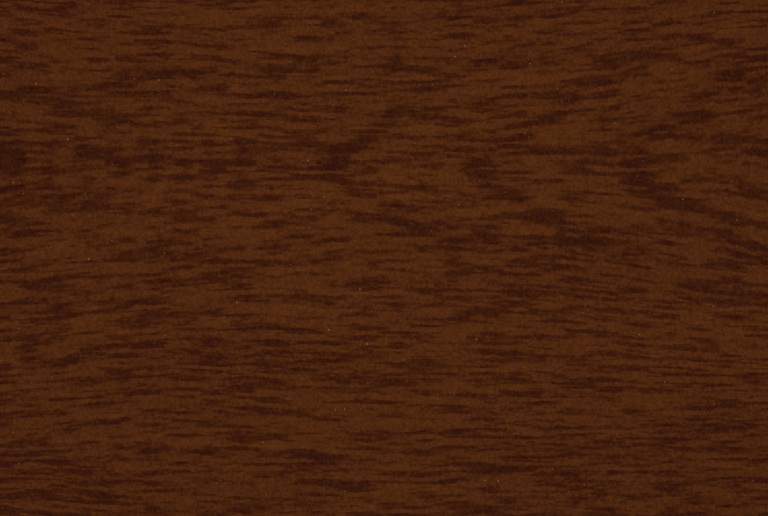
A Shadertoy shader for this texture:

```glsl
const vec3 DARK_PORE = vec3(0.180, 0.068, 0.044);
const vec3 WARM_BROWN = vec3(0.268, 0.128, 0.051);
const vec3 LIGHT_BROWN = vec3(0.355, 0.188, 0.075);
const vec3 SPECK = vec3(0.52, 0.40, 0.33);
const vec2 HEART = vec2(0.60, 0.68); // where the grain pinches together

float hash(vec2 p) {
    vec3 q = fract(vec3(p.xyx) * 0.1031);
    q += dot(q, q.yzx + 33.33);
    return fract((q.x + q.y) * q.z);
}

float noise(vec2 p) {
    vec2 i = floor(p), f = fract(p);
    f = f * f * (3.0 - 2.0 * f);
    return mix(mix(hash(i), hash(i + vec2(1, 0)), f.x),
               mix(hash(i + vec2(0, 1)), hash(i + vec2(1, 1)), f.x), f.y);
}

// Bends the horizontal fibres so that they fan out on both sides of the heart
vec2 fibreSpace(vec2 p, vec2 heart) {
    vec2 d = p - heart;
    float fan = 0.55 * d.y * exp(-12.0 * d.y * d.y) * d.x * d.x;
    float wobble = 0.022 * noise(p * vec2(3.0, 5.0)) + 0.005 * noise(p * vec2(12.0, 18.0));
    return vec2(p.x, p.y - fan + wobble);
}

// Soft line at every whole number of the phase
float ringLine(float phase, float halfWidth) {
    return 1.0 - smoothstep(0.0, halfWidth, abs(fract(phase + 0.5) - 0.5));
}

// Wide V shaped rings on the right, tight faint arcs on the left
float growthRings(vec2 p, vec2 heart) {
    vec2 d = p - heart;
    float jitter = 0.08 * (noise(p * vec2(10.0, 30.0)) - 0.5);
    float vShape = d.x - 1.7 * sqrt(d.y * d.y + 0.0008) + jitter;
    float arcShape = d.x + 6.0 * d.y * d.y + 0.4 * jitter;
    float right = ringLine(vShape / 0.28, 0.22) * exp(-24.0 * d.y * d.y);
    float left = ringLine(arcShape / 0.062, 0.45) * exp(-110.0 * d.y * d.y);
    return mix(0.6 * left, right, smoothstep(-0.16, -0.04, d.x));
}

// Thin, dense, ragged dashes; bias widens or narrows them
float pores(vec2 q, float bias) {
    float n = 0.52 * noise(q * vec2(17.0, 145.0))
            + 0.30 * noise(q * vec2(38.0, 235.0) + 41.7)
            + 0.18 * noise(q * vec2(110.0, 240.0) + 73.1);
    return smoothstep(0.35, 0.76, n + bias);
}

// Sparse round dust specks, one at most per cell
float specks(vec2 p, float density, float share, float pixel) {
    vec2 cell = floor(p * density);
    vec2 centre = 0.25 + 0.5 * vec2(hash(cell + 7.3), hash(cell + 19.1));
    float dist = length(fract(p * density) - centre) / density;
    float radius = mix(0.0006, 0.0017, hash(cell + 53.7));
    float strength = pow(hash(cell + 88.2), 3.0);
    float disc = 1.0 - smoothstep(radius - 0.5 * pixel, radius + 0.7 * pixel, dist);
    return disc * (0.15 + 0.55 * strength) * step(1.0 - share, hash(cell));
}

vec3 woodColour(float tone) {
    vec3 low = mix(DARK_PORE, WARM_BROWN, clamp(tone * 2.0, 0.0, 1.0));
    return mix(low, LIGHT_BROWN, clamp(tone * 2.0 - 1.0, 0.0, 1.2));
}

void mainImage(out vec4 fragColor, in vec2 fragCoord) {
    vec2 p = fragCoord / iResolution.y;
    vec2 uv = fragCoord / iResolution.xy;
    vec2 q = fibreSpace(p, HEART);

    // Broad bands and growth rings gather the pores
    float band = noise(q * vec2(1.8, 14.0) + 5.2) - 0.5;
    float ring = growthRings(p, HEART);
    float pore = pores(q, 0.16 * ring + 0.10 * band);

    // Long streaks, fine fuzz and uneven light
    float streak = noise(q * vec2(5.0, 80.0) + 13.0) - 0.5;
    float fuzz = noise(p * 250.0) - 0.5;
    float mottle = noise(p * vec2(65.0, 120.0) + 27.0) - 0.5;
    float light = 0.10 * (1.0 - 2.2 * length((uv - vec2(0.48, 0.62)) * vec2(0.8, 0.9)));

    float tone = 0.71 - 0.50 * pore - 0.08 * ring;
    tone += 0.14 * streak + 0.36 * fuzz + 0.13 * mottle - 0.05 * band + light;

    vec3 colour = woodColour(tone);
    colour = mix(colour, SPECK, specks(p, 95.0, 0.03, 1.0 / iResolution.y));
    fragColor = vec4(colour, 1.0);
}
```
